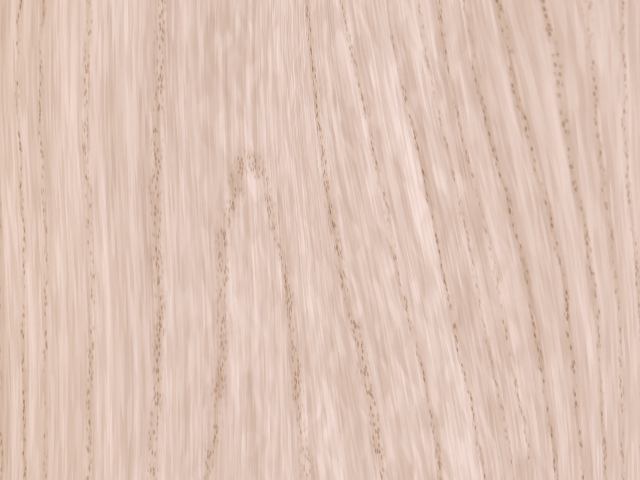
Write a Shadertoy shader that draws this texture.

```glsl
#define BASE_COLOR vec3(0.886, 0.786, 0.737)
#define TONE_AXIS vec3(1.0, 1.18, 1.42)
#define ARCH_X 0.53
#define ARCH_RADIUS 0.163
#define ARCH_TAPER 0.0156
#define LEAN 0.16
#define RING_COUNT 15
#define FIBER_DEPTH 0.065
#define STREAK_DEPTH 0.06
#define BAND_DEPTH 0.032
#define PORE_DEPTH 0.13

float hash(vec2 p) {
    return fract(sin(dot(p, vec2(127.1, 311.7))) * 43758.5);
}

// Cellular noise: x = blended cell tone around zero, y = distance to nearest seed
vec2 cells(vec2 p) {
    vec2 home = floor(p);
    float total = 0.0, weights = 0.0, nearest = 9.0;
    for (int j = -1; j <= 1; j++) {
        for (int i = -1; i <= 1; i++) {
            vec2 cell = home + vec2(i, j);
            vec2 seed = cell + vec2(hash(cell), hash(cell + 57.3));
            float d2 = dot(p - seed, p - seed);
            float weight = exp(-6.0 * d2);
            total += weight * (hash(cell + 19.7) - 0.5);
            weights += weight;
            nearest = min(nearest, d2);
        }
    }
    return vec2(total / weights, sqrt(nearest));
}

// Growth rings: x = early wood band, y = soft wash outside each ring
vec2 growthRings(float across, float reach) {
    float side = across < 0.0 ? 3.0 : 8.0;
    float steepness = length(vec2(across / reach, 0.2));
    float radius = ARCH_RADIUS;
    vec2 rings = vec2(0.0);
    for (int i = 0; i < RING_COUNT; i++) {
        float n = float(i);
        float chance = hash(vec2(n, side));
        float offset = (reach - radius) / steepness;
        float width = mix(0.010, 0.0032, smoothstep(0.22, 0.48, radius));
        float strength = mix(0.6, 1.1, hash(vec2(side, n + 4.0)));
        rings.x += strength * exp(-offset * offset / (width * width));
        rings.y += strength * smoothstep(-0.012, 0.004, offset)
                 * exp(-max(offset, 0.0) / (0.01 + 2.5 * width));
        radius += mix(0.115, 0.047, smoothstep(0.5, 3.5, n)) * (0.75 + 0.5 * chance);
    }
    return rings;
}

void mainImage(out vec4 fragColor, in vec2 fragCoord) {
    vec2 p = fragCoord / iResolution.y;

    // Grain space: the right half leans, the outer edges run straight
    float across = p.x - ARCH_X - 0.012 * sin(p.y * 4.0 + 1.0);
    float lean = smoothstep(0.0, 0.2, across) * (1.0 - smoothstep(0.45, 0.85, across));
    across += LEAN * p.y * lean;
    vec2 grain = vec2(across, p.y);

    // Nested arches with a slightly ragged outline
    float reach = sqrt(across * across + ARCH_TAPER * (p.y + 1.0));
    reach += 0.003 * sin(p.y * 11.0 + across * 9.0)
           + 0.0012 * sin(p.y * 37.0 + across * 23.0)
           + 0.004 * cells(grain * vec2(60.0, 45.0)).x;
    vec2 rings = growthRings(across, reach);

    // Fibers, long streaks and the wavy shimmer of the middle
    float fiber = cells(grain * vec2(250.0, 13.0)).x;
    float streak = cells(grain * vec2(75.0, 2.2) + 31.0).x;
    vec2 wavy = grain + vec2(0.006 * sin(p.y * 40.0 + across * 30.0), 0.3 * across);
    float shimmer = cells(wavy * vec2(85.0, 24.0) + 77.0).x;
    float middle = smoothstep(-0.4, 0.1, across) * (1.0 - smoothstep(0.5, 0.75, across));
    float broad = sin(across * 17.0 + 1.2 * sin(p.y * 3.0))
                + 0.7 * sin(across * 41.0 + p.y * 2.0 + 1.5);

    // Pores: short dark dashes gathered in the bands
    vec2 pit = cells(grain * vec2(190.0, 75.0) + 11.0);
    float pore = (1.0 - smoothstep(0.15, 0.6, pit.y)) * smoothstep(-0.2, 0.2, pit.x);

    float tone = FIBER_DEPTH * fiber + STREAK_DEPTH * streak
               + 0.055 * middle * shimmer + 0.007 * broad;
    tone -= BAND_DEPTH * rings.x + 0.018 * rings.y;
    tone -= PORE_DEPTH * pore * (min(rings.x, 1.0) + 0.04);

    // Warmer wood toward the left edge and inside the bands
    float warmth = 0.022 * (1.0 - smoothstep(0.0, 0.4, p.x)) + 0.012 * min(rings.x, 1.0);
    vec3 color = BASE_COLOR + tone * TONE_AXIS - warmth * vec3(0.2, 0.4, 1.0);
    fragColor = vec4(clamp(color, 0.0, 1.0), 1.0);
}
```
